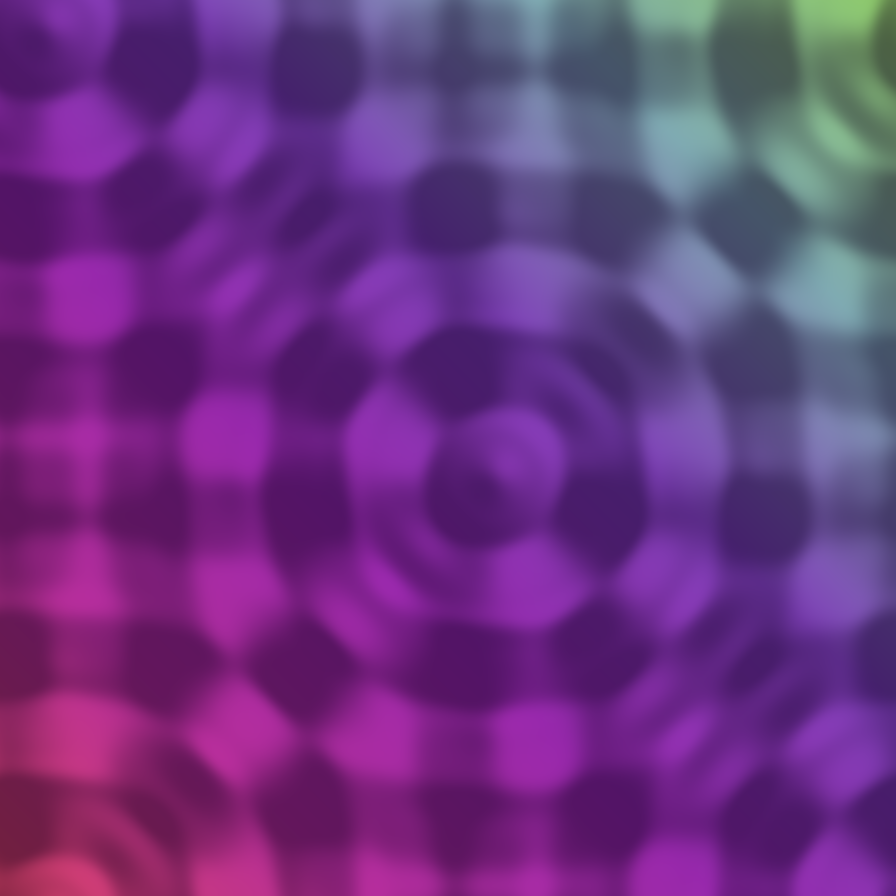
A Shadertoy shader for this background:

```glsl
const float TAU = 6.2831853;
const vec2  CENTER = vec2(0.553, 0.467);   // middle of the ripple rings
const float TILE = 0.70711;                // period along both diagonals
const float CHECKS = 3.0;                  // light and dark pairs per tile
const float RING_SPACING = 0.094;
const float FIRST_RING = 0.074;
const float RIPPLE_AMOUNT = 0.029;
const float RIPPLE_REACH = 0.30;
const float CORE_SOFTNESS = 0.035;
const vec3  SHADOW = vec3(0.54, 0.49, 0.59);  // tint of the dark folds
const vec2  FOLD_RANGE = vec2(-0.78, 1.08);

const int STOPS = 6;
const vec3 SPECTRUM[STOPS] = vec3[STOPS](
    vec3(0.84, 0.26, 0.40),   // coral
    vec3(0.72, 0.18, 0.61),   // magenta
    vec3(0.60, 0.16, 0.68),   // orchid
    vec3(0.50, 0.25, 0.72),   // violet
    vec3(0.50, 0.67, 0.70),   // teal
    vec3(0.56, 0.80, 0.41));  // green

// Smooth blend through evenly spaced colours
vec3 spectrum(float t) {
    float position = clamp(t, 0.0, 1.0) * float(STOPS - 1);
    vec3 color = SPECTRUM[0];
    for (int i = 1; i < STOPS; i++) {
        color = mix(color, SPECTRUM[i], clamp(position - float(i - 1), 0.0, 1.0));
    }
    return color;
}

// Sum of fading radial waves from the nearby ring centres
vec2 ripple(vec2 p) {
    vec2 local = p - TILE * round(p / TILE);
    vec2 push = vec2(0.0);
    for (int j = -1; j <= 1; j++) {
        for (int i = -1; i <= 1; i++) {
            vec2 ray = local - TILE * vec2(i, j);
            float radius = length(ray);
            float wave = sin(TAU * (radius - FIRST_RING) / RING_SPACING);
            float fade = exp(-0.5 * radius * radius / (RIPPLE_REACH * RIPPLE_REACH));
            push += ray / length(vec2(radius, CORE_SOFTNESS)) * wave * fade;
        }
    }
    return p + RIPPLE_AMOUNT * push;
}

// Soft checkerboard lying along the diagonals
float folds(vec2 p) {
    vec2 phase = ripple(p) * TAU * CHECKS / TILE;
    return smoothstep(FOLD_RANGE.x, FOLD_RANGE.y, cos(phase.x) * sin(phase.y));
}

void mainImage(out vec4 fragColor, in vec2 fragCoord) {
    vec2 uv = fragCoord / iResolution.xy;
    vec2 d = uv - CENTER;
    vec2 diagonal = vec2(d.x - d.y, d.x + d.y) * sqrt(0.5);

    // Colour runs from the lower left to the upper right
    vec3 color = spectrum(0.5 * (uv.x + uv.y));
    color *= mix(SHADOW, vec3(1.0), folds(diagonal));

    fragColor = vec4(color, 1.0);
}
```
